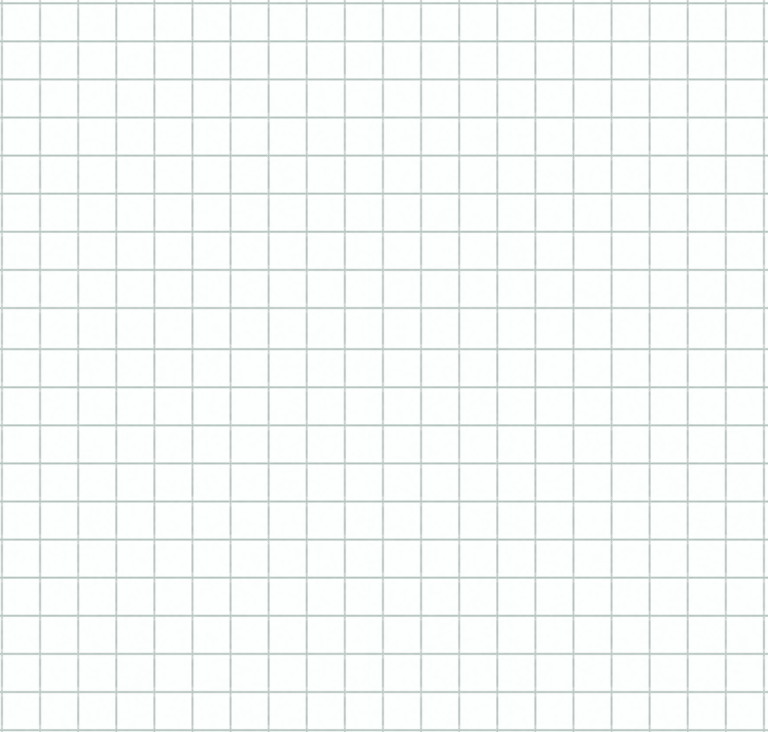
Give the GLSL for this pattern, as a Shadertoy shader.

```glsl
// All lengths are fractions of the canvas width, measured from the top left
#define CELL 0.04961
#define ORIGIN vec2(0.00254, 0.0042)
#define LINE_WIDTH 0.00254
#define SOFTNESS 0.0019
#define SEAM_Y 0.428
#define SEAM_GAP 0.0039
#define WEAR 0.14
#define CROSSING_FADE 0.3
#define PAPER vec3(0.994, 1.0, 0.998)
#define ROW_INK vec3(0.705, 0.765, 0.745)
#define COLUMN_INK vec3(0.72, 0.76, 0.748)

float hash(vec2 p) {
    p = fract(p * vec2(0.1031, 0.1130));
    p += dot(p, p.yx + 33.33);
    return fract((p.x + p.y) * p.x * 43.7);
}

float valueNoise(vec2 p) {
    vec2 cell = floor(p);
    vec2 f = fract(p);
    f = f * f * (3.0 - 2.0 * f);
    float low = mix(hash(cell), hash(cell + vec2(1, 0)), f.x);
    float high = mix(hash(cell + vec2(0, 1)), hash(cell + vec2(1, 1)), f.x);
    return mix(low, high, f.y);
}

// Area of a soft-edged line covering the sample, per axis
vec2 lineCoverage(vec2 dist, float pixel) {
    float edge = max(pixel, SOFTNESS);
    return clamp((0.5 * (LINE_WIDTH + edge) - dist) / edge, 0.0, 1.0);
}

void mainImage(out vec4 fragColor, in vec2 fragCoord) {
    float pixel = 1.0 / iResolution.x;
    vec2 pos = vec2(fragCoord.x, iResolution.y - fragCoord.y) * pixel;

    // One row of cells is slightly taller than the rest
    vec2 gridPos = pos - ORIGIN;
    gridPos.y -= SEAM_GAP * step(SEAM_Y, pos.y);

    // Distance to the nearest column line (x) and row line (y)
    vec2 grid = gridPos / CELL;
    vec2 dist = abs(fract(grid + 0.5) - 0.5) * CELL;
    vec2 ink = lineCoverage(dist, pixel);

    // Uneven ink along each line, and columns paling beside crossings
    vec2 lineId = floor(grid + 0.5);
    float columnWear = valueNoise(vec2(lineId.x * 7.0 + 50.0, pos.y * 170.0));
    float rowWear = valueNoise(vec2(pos.x * 170.0, lineId.y * 7.0 + 90.0));
    ink *= 1.0 - WEAR * vec2(columnWear, 0.6 * rowWear);
    float besideCrossing = 1.0 - smoothstep(0.0, 0.0035, abs(dist.y - 0.0045));
    ink.x *= 1.0 - CROSSING_FADE * besideCrossing;

    // Rows lie over columns
    vec3 color = mix(PAPER, COLUMN_INK, ink.x);
    color = min(color, mix(PAPER, ROW_INK, ink.y));

    // Faint mottling of the paper
    color -= 0.006 * valueNoise(pos * 220.0);
    fragColor = vec4(color, 1.0);
}
```
